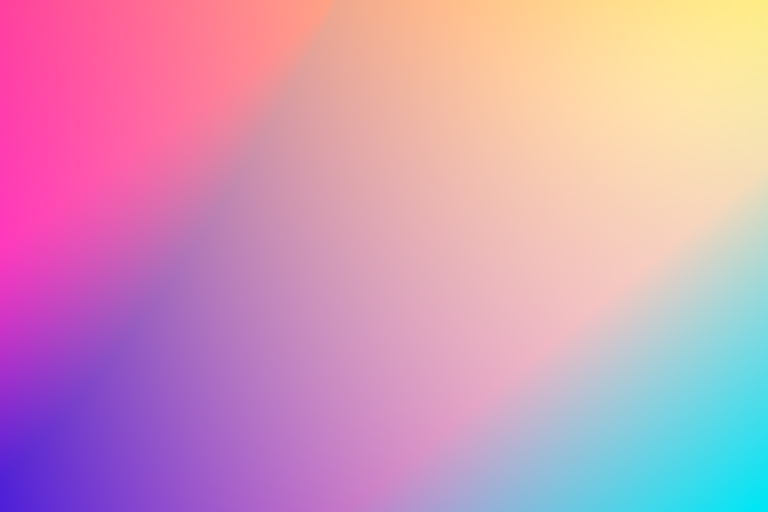
Give the GLSL for this background, as a WebGL 2 fragment shader.

```glsl
#version 300 es
precision highp float;

#define PINK vec3(1.0, 0.19, 0.87)
#define PINK_ACROSS vec3(0.0, 0.90, -0.23)
#define PINK_UP vec3(0.0, 0.06, -0.25)
#define CYAN vec3(0.0, 0.90, 0.96)
#define CYAN_REACH 0.53
#define GLOW vec3(0.01, 0.045, 0.04)
#define GLOW_CENTER vec2(0.86, 0.86)
#define GLOW_RADIUS 0.22
#define SOFTNESS 0.3

uniform vec2 u_resolution;
out vec4 fragColor;

// Quadratic curve through three colours at t = 0, 0.5 and 1
vec3 curve(vec3 a, vec3 b, vec3 c, float t) {
  return a * 2.0 * (t - 0.5) * (t - 1.0)
       + b * 4.0 * t * (1.0 - t)
       + c * 2.0 * t * (t - 0.5);
}

// Linear ramp with slightly rounded ends
float softRamp(float t) {
  t = clamp(t, 0.0, 1.0);
  return mix(t, smoothstep(0.0, 1.0, t), SOFTNESS);
}

// Broad violet, rose and yellow sheet
vec3 sheet(vec2 p) {
  vec3 low  = curve(vec3(0.30, 0.12, 0.85), vec3(0.81, 0.50, 0.78), vec3(0.97, 0.75, 0.82), p.x);
  vec3 mid  = curve(vec3(0.42, 0.21, 0.74), vec3(0.87, 0.65, 0.72), vec3(0.95, 0.83, 0.77), p.x);
  vec3 high = curve(vec3(0.55, 0.36, 0.58), vec3(0.97, 0.69, 0.55), vec3(0.99, 0.91, 0.50), p.x);
  return curve(low, mid, high, p.y);
}

// Weight of the pink corner, between a curved and a straight fold
float pinkWeight(vec2 p) {
  float inner = 0.06 + p.x * (1.35 + 1.75 * p.x);
  float outer = 0.521 + 1.081 * p.x;
  return softRamp((p.y - inner) / max(outer - inner, 0.04));
}

// Weight of the cyan corner, rising from a straight diagonal fold
float cyanWeight(vec2 p) {
  return clamp((p.x - 0.45 - 0.811 * p.y) / CYAN_REACH, 0.0, 1.0);
}

void main() {
  vec2 p = gl_FragCoord.xy / u_resolution;
  vec3 color = sheet(p);

  // Pale yellow glow
  vec2 d = (p - GLOW_CENTER) / GLOW_RADIUS;
  color += GLOW * exp(-dot(d, d));

  // Folded corners
  vec3 pink = PINK + PINK_ACROSS * p.x + PINK_UP * p.y;
  color = mix(color, pink, pinkWeight(p));
  color = mix(color, CYAN, cyanWeight(p));

  fragColor = vec4(clamp(color, 0.0, 1.0), 1.0);
}
```
